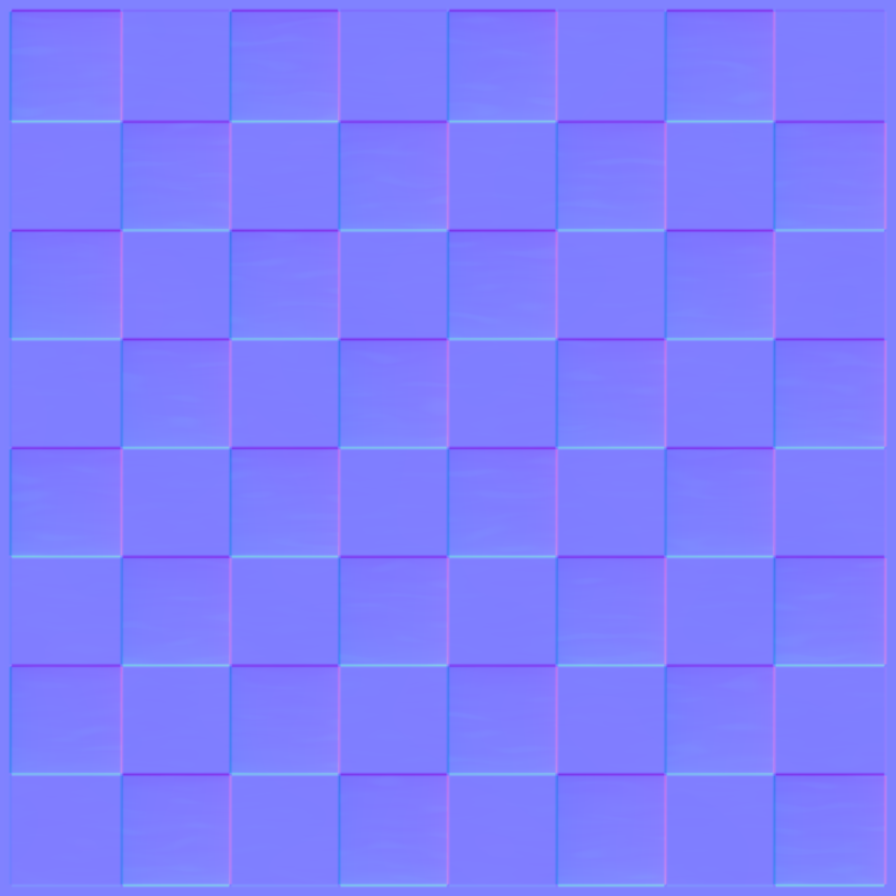
A Shadertoy shader for this texture map:

```glsl
const float CELL = 0.1214;
const float HALF_BOARD = 0.4883;

vec2 hashGradient(vec2 cell) {
    float h = fract(sin(dot(cell, vec2(127.1, 311.7))) * 43758.5);
    return vec2(cos(6.2832 * h), sin(6.2832 * h));
}

float gradientNoise(vec2 p) {
    vec2 i = floor(p), f = p - i;
    vec2 u = f * f * f * (f * (f * 6.0 - 15.0) + 10.0);
    float a = dot(hashGradient(i), f);
    float b = dot(hashGradient(i + vec2(1, 0)), f - vec2(1, 0));
    float c = dot(hashGradient(i + vec2(0, 1)), f - vec2(0, 1));
    float d = dot(hashGradient(i + 1.0), f - 1.0);
    return mix(mix(a, b, u.x), mix(c, d, u.x), u.y);
}

// 1 for a recessed square, 0 for a raised one, negative for the frame
float depthOf(vec2 cell) {
    if (any(lessThan(cell, vec2(0))) || any(greaterThan(cell, vec2(7)))) return -0.3;
    return mod(cell.x + cell.y, 2.0);
}

// Fine horizontal streaks, shifted from square to square
float woodGrain(vec2 uv, vec2 cell) {
    vec2 p = uv + 3.7 * cell;
    p.y += 0.006 * gradientNoise(p * vec2(18, 30));
    float fine = gradientNoise(p * vec2(13, 125));
    float ridge = gradientNoise(p * vec2(16, 85) + 40.0);
    return 0.6 * fine + 0.9 * smoothstep(0.12, 0.5, ridge) - 0.1;
}

void mainImage(out vec4 fragColor, in vec2 fragCoord) {
    vec2 uv = fragCoord / iResolution.xy;
    vec2 p = uv - 0.5;
    vec2 grid = p / CELL + 4.0;
    vec2 cell = clamp(floor(grid), 0.0, 7.0);
    vec2 local = grid - cell;

    // Nearest grid line on each axis; the outermost lines sit slightly wider
    vec2 line = clamp(round(grid), 0.0, 8.0);
    vec2 linePos = (line - 4.0) * CELL;
    linePos = mix(linePos, sign(linePos) * HALF_BOARD, step(3.5, abs(line - 4.0)));
    vec2 dist = abs(p - linePos);

    vec2 within = smoothstep(0.001, -0.001, abs(p) - HALF_BOARD);
    float board = within.x * within.y;
    float recess = depthOf(cell) * board;

    // Sharp bevels, signed by the step in depth across each line
    vec2 stepDepth = vec2(
        depthOf(vec2(line.x - 1.0, cell.y)) - depthOf(vec2(line.x, cell.y)),
        depthOf(vec2(cell.x, line.y)) - depthOf(vec2(cell.x, line.y - 1.0)));
    vec2 bevel = exp(-dist * dist / 0.0000034);
    bevel *= smoothstep(0.0, 0.003, dist.yx) * within.yx;
    vec2 slope = clamp(stepDepth, -1.0, 1.0) * bevel * vec2(0.36, 0.42);

    // Soft hollow shading inside recessed squares
    vec2 low = exp(-6.0 * max(local, 0.0));
    vec2 high = exp(-6.0 * max(1.0 - local, 0.0));
    slope += recess * vec2(high.x - low.x, low.y - high.y) * vec2(0.07, 0.10);

    // Grain and broad unevenness
    slope.y += board * woodGrain(uv, cell) * mix(0.014, 0.045, recess);
    slope += board * 0.018 * vec2(gradientNoise(uv * 9.0), gradientNoise(uv * 9.0 + 20.0));
    slope.y += mix(0.02, -0.012, board);

    vec3 normal = vec3(slope, sqrt(max(0.0, 1.0 - dot(slope, slope))));
    fragColor = vec4(0.5 + 0.5 * normal, 1.0);
}
```
